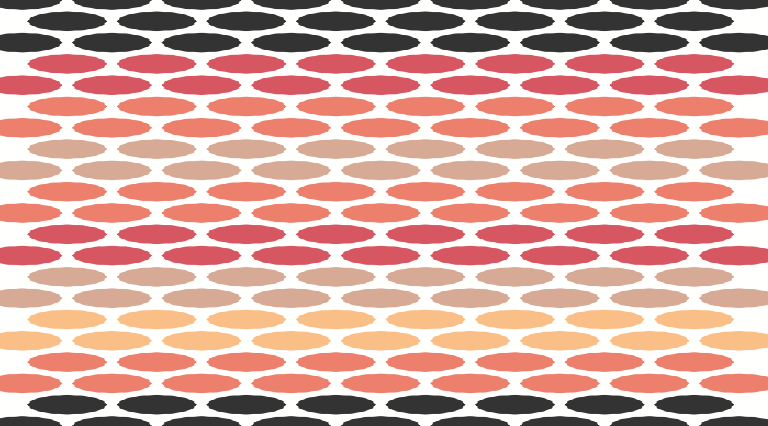
Reproduce this pattern procedurally as a WebGL 2 fragment shader.

```glsl
#version 300 es
precision highp float;

uniform vec2 u_resolution;
out vec4 outColor;

const vec3 WHITE = vec3(1.0, 1.0, 0.995);
const vec3 BLACK = vec3(0.20, 0.20, 0.20);
const vec3 RED   = vec3(0.84, 0.34, 0.38);
const vec3 CORAL = vec3(0.925, 0.50, 0.425);
const vec3 TAN   = vec3(0.842, 0.667, 0.585);
const vec3 AMBER = vec3(0.98, 0.75, 0.53);

// Repeats across the width and down the height
const vec2 REPEATS = vec2(8.574, 20.0);
// Oval half size as a fraction of one cell
const vec2 OVAL_HALF = vec2(0.445, 0.459);
const float SCALLOPS = 16.0;
const float SCALLOP_DEPTH = 0.018;

// Each colour band spans two rows, counted from the top
vec3 bandColor(int band) {
    vec3 bands[11] = vec3[11](BLACK, BLACK, RED, CORAL, TAN, CORAL,
                              RED, TAN, AMBER, CORAL, BLACK);
    return bands[clamp(band, 0, 10)];
}

// Approximate signed distance to an oval with a scalloped rim
float scallopedOval(vec2 p, vec2 halfSize, float count, float depth) {
    vec2 d = p / halfSize;
    float len = max(length(d), 1e-4);
    float angle = atan(d.y, d.x + 1e-6);
    float rim = 1.0 - depth + depth * cos(count * angle);
    return (len - rim) * len / max(length(d / halfSize), 1e-4);
}

float coverage(float dist, float pixel) {
    return 1.0 - smoothstep(-0.6 * pixel, 0.6 * pixel, dist);
}

void main() {
    vec2 uv = gl_FragCoord.xy / u_resolution;
    vec2 grid = vec2(uv.x, 1.0 - uv.y) * REPEATS;

    // Staggered rows; odd rows hold one oval fewer
    float row = floor(grid.y + 0.5);
    float odd = mod(row, 2.0);
    float offset = 0.25 + 0.5 * odd;
    float column = clamp(floor(grid.x - offset + 0.5), 0.0, 8.0 - odd);
    vec2 local = grid - vec2(column + offset, row);

    // Measure in canvas heights
    vec2 cell = vec2(u_resolution.x / u_resolution.y, 1.0) / REPEATS;
    float dist = scallopedOval(local * cell, OVAL_HALF * cell, SCALLOPS, SCALLOP_DEPTH);
    float mask = coverage(dist, 1.0 / u_resolution.y);

    vec3 ink = bandColor(int(row + 1.0) / 2);
    outColor = vec4(mix(WHITE, ink, mask), 1.0);
}
```
